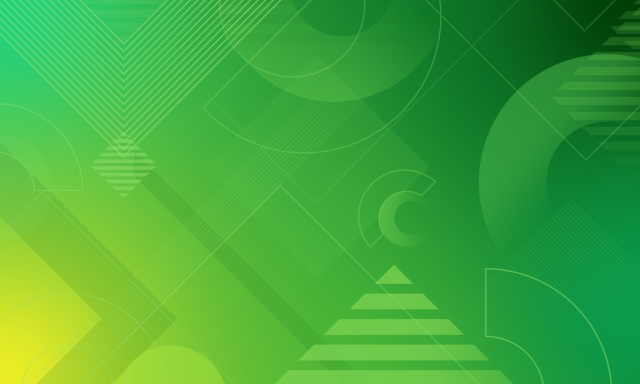
Give the GLSL for this background, as a WebGL 2 fragment shader.

```glsl
#version 300 es
precision highp float;
// Green diagonal gradient with translucent rings, striped diamonds and thin geometric outlines.
uniform vec2 u_resolution;
out vec4 fragColor;

float px; // size of one pixel in canvas heights

float fill(float d) { return 1.0 - smoothstep(-0.7 * px, 0.7 * px, d); }
float line(float d) { return 1.0 - smoothstep(0.0, 0.0010 + px, abs(d)); }
float circle(vec2 p, vec2 c, float r) { return length(p - c) - r; }
float diamond(vec2 p, vec2 c, float r) {
    vec2 q = abs(p - c);
    return (q.x + q.y - r) * 0.7071;
}
// Right-angled corner; side +1 opens downward, -1 opens upward.
float chevron(vec2 p, vec2 apex, float side) {
    return (abs(p.x - apex.x) - side * (p.y - apex.y)) * 0.7071;
}
// Distance to the nearest line of a repeated set.
float repeatLine(float v, float period) {
    return (fract(v / period + 0.5) - 0.5) * period;
}
// Bars filling the given share of every period.
float bars(float y, float period, float share) {
    return fill(abs(repeatLine(y, period)) - 0.5 * share * period);
}
float glow(vec2 p, vec2 c, float falloff) {
    vec2 q = p - c;
    return exp(-falloff * dot(q, q));
}

vec3 background(vec2 p) {
    float d = p.x - 0.7 * p.y;
    vec3 col = mix(vec3(0.46, 0.77, 0.21), vec3(0.23, 0.67, 0.23), smoothstep(-0.25, 0.5, d));
    col = mix(col, vec3(0.06, 0.49, 0.17), smoothstep(0.25, 1.15, d));
    col = mix(col, vec3(0.30, 0.72, 0.20), 0.6 * glow(p, vec2(0.95, 1.05), 5.0));
    col = mix(col, vec3(0.13, 0.82, 0.49), glow(p, vec2(0.0), 6.0));
    col = mix(col, vec3(0.92, 0.93, 0.15), glow(p, vec2(0.0, 1.0), 8.0));
    col = mix(col, vec3(0.0, 0.24, 0.03), glow(p, vec2(1.67, 0.0), 8.0));
    return mix(col, vec3(0.03, 0.62, 0.32), 0.85 * glow(p, vec2(1.67, 0.8), 9.0));
}

void main() {
    px = 1.0 / u_resolution.y;
    vec2 p = vec2(gl_FragCoord.x, u_resolution.y - gl_FragCoord.y) * px; // y runs down
    float sum = p.x + p.y, diff = p.x - p.y;
    vec3 col = background(p);
    vec3 shade = vec3(0.08, 0.48, 0.12), leaf = vec3(0.40, 0.78, 0.30), pale = vec3(0.58, 0.88, 0.44);

    // Dark diagonal bands
    float elbow = p.x + abs(p.y - 0.83);
    col = mix(col, shade, 0.15 * fill(abs(elbow - 0.363) - 0.098));
    col = mix(col, shade, 0.14 * fill(abs(diff + 0.076) - 0.033) * step(0.35, p.x));
    col = mix(col, leaf, 0.14 * fill(diamond(p, vec2(0.826, 0.435), 0.291)));

    // Fine hatching
    float hatch = line(repeatLine(sum * 0.7071, 0.0092));
    float hatchBand = fill(abs(sum - 1.135) - 0.078) * smoothstep(0.1, 0.4, p.y);
    float hatchCorner = fill(chevron(p, vec2(1.485, 0.517), 1.0)) * (1.0 - smoothstep(0.6, 0.95, p.y));
    col = mix(col, pale, 0.14 * hatch * hatchBand);
    col = mix(col, leaf, 0.15 * line(repeatLine(diff * 0.7071, 0.0092)) * hatchCorner);

    // Top ring
    float ring = max(circle(p, vec2(0.87, -0.037), 0.302), -circle(p, vec2(0.89, -0.04), 0.135));
    float ringLight = 0.16 + 0.9 * p.y - 0.22 * smoothstep(0.85, 1.2, p.x);
    col = mix(col, leaf, fill(ring) * max(ringLight, 0.0));
    col = mix(col, shade, 0.12 * fill(ring) * bars(p.y, 0.05, 0.5) * (1.0 - smoothstep(0.05, 0.16, p.y)));

    // Right ring, fading toward the lower right
    vec2 hub = vec2(1.58, 0.474);
    ring = abs(length(p - hub) - 0.245) - 0.088;
    col = mix(col, vec3(0.27, 0.69, 0.28), 0.58 * fill(ring) * (1.0 - smoothstep(1.72, 2.03, sum)));

    // Small central ring
    ring = max(circle(p, vec2(1.059, 0.57), 0.072), -circle(p, vec2(1.072, 0.568), 0.045));
    col = mix(col, leaf, 0.60 * fill(ring) * (1.0 - smoothstep(0.98, 1.13, p.x)));

    // Left and bottom discs
    col = mix(col, pale, 0.10 * fill(circle(p, vec2(0.0, 0.49), 0.137)));
    col = mix(col, vec3(0.64, 0.88, 0.24), 0.55 * fill(circle(p, vec2(0.446, 1.045), 0.145)));

    // Striped shapes
    float stripes = fill(diamond(p, vec2(1.67, 0.25), 0.235)) * bars(p.y - 0.224, 0.039, 0.55);
    col = mix(col, leaf, 0.24 * stripes * (1.0 - smoothstep(0.25, 0.5, p.y)));
    stripes = fill(diamond(p, vec2(1.67, 0.07), 0.08)) * bars(p.y, 0.039, 0.55);
    col = mix(col, leaf, 0.20 * stripes);
    stripes = fill(diamond(p, vec2(0.322, 0.43), 0.087)) * bars(p.y, 0.0175, 0.55);
    col = mix(col, pale, 0.48 * stripes);
    float pyramid = fill(chevron(p, vec2(1.026, 0.689), 1.0));
    stripes = max(bars(p.y - 0.7185, 0.0665, 0.62), step(p.y, 0.735));
    col = mix(col, vec3(0.50, 0.83, 0.32), pyramid * stripes * (0.72 - 0.4 * smoothstep(1.05, 1.4, p.x)));

    // Nested corner lines
    float v = p.y + abs(p.x - 0.322);
    float nested = line(repeatLine((v - 0.409) * 0.7071, 0.0139));
    col = mix(col, pale, 0.58 * nested * fill(abs(v - 0.259) - 0.155));
    col = mix(col, pale, 0.12 * fill(v - 0.109) * bars(p.y, 0.035, 0.6));

    // Long diagonal outlines
    float ink = 0.32 * line(chevron(p, vec2(0.73, 0.483), 1.0));
    ink = max(ink, 0.22 * line(chevron(p, vec2(0.109, 0.5), 1.0)));
    ink = max(ink, 0.22 * line(chevron(p, vec2(1.526, 0.417), -1.0)));
    ink = max(ink, 0.22 * line(chevron(p, vec2(1.522, 0.08), -1.0)));
    ink = max(ink, 0.12 * line(chevron(p, vec2(0.822, 0.528), -1.0)) * step(0.54, p.x));

    // Arc outlines
    ink = max(ink, 0.28 * line(circle(p, vec2(0.761, 0.011), 0.189)));
    float segment = max(circle(p, vec2(0.793, 0.043), 0.355), (0.81 - sum) * 0.7071);
    ink = max(ink, 0.30 * line(segment));
    segment = max(circle(p, vec2(1.054, 0.563), 0.12), (sum - 1.607) * 0.7071);
    ink = max(ink, 0.32 * line(max(segment, -circle(p, vec2(1.059, 0.57), 0.072))));
    float quarter = max(abs(length(p - vec2(1.265, 1.028)) - 0.24) - 0.088, 1.265 - p.x);
    ink = max(ink, 0.50 * line(quarter));
    quarter = max(abs(length(p - vec2(-0.011, 0.496)) - 0.163) - 0.063, p.y - 0.496);
    ink = max(ink, 0.36 * line(quarter));
    ink = max(ink, 0.32 * line(abs(length(p - vec2(0.176, 1.02)) - 0.188) - 0.068));
    fragColor = vec4(mix(col, pale, ink), 1.0);
}
```
